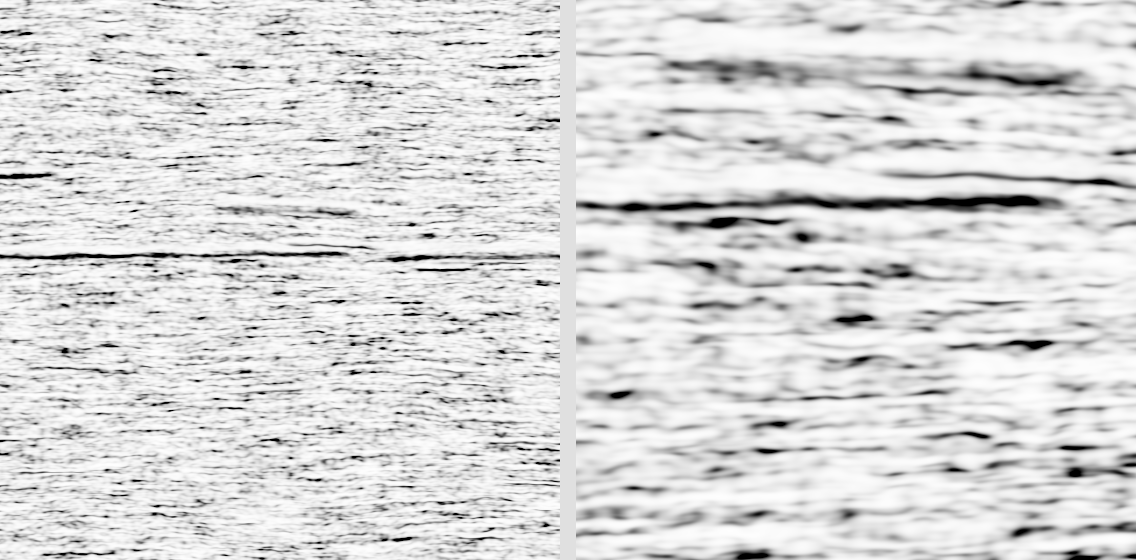
Left: the whole. Right: its middle third, enlarged.
Reproduce this texture map procedurally as a Shadertoy shader.

```glsl
// Pale fibrous bark: thin horizontal grain with dark pits and a few long cracks.
// Stretched gradient noise gives a roughly normal depth field, cracks are added
// to it, and an exponential curve turns depth into mostly white tones.

const float NOISE_GAIN = 4.65;   // brings gradient noise to unit deviation
const float MEDIAN_SHADE = 0.092;
const float SHADE_RATE = 0.92;
const int SMALL_CRACKS = 30;

vec2 hash2(vec2 p) {
    vec3 h = fract(p.xyx * vec3(0.1031, 0.1030, 0.0973));
    h += dot(h, h.yzx + 33.33);
    return fract((h.xx + h.yz) * h.zy);
}

// Dot product of a random unit gradient with the offset from its corner
float cornerSlope(vec2 cell, vec2 offset) {
    float angle = 6.2832 * hash2(cell).x;
    return dot(vec2(cos(angle), sin(angle)), offset);
}

float gradientNoise(vec2 p) {
    vec2 cell = floor(p), f = p - cell;
    vec2 w = f * f * f * (f * (f * 6.0 - 15.0) + 10.0);
    vec2 e = vec2(1.0, 0.0);
    float low = mix(cornerSlope(cell, f), cornerSlope(cell + e.xy, f - e.xy), w.x);
    float high = mix(cornerSlope(cell + e.yx, f - e.yx), cornerSlope(cell + e.xx, f - e.xx), w.x);
    return NOISE_GAIN * mix(low, high, w.y);
}

float layer(vec2 p, vec2 frequency, float seed) {
    return gradientNoise(p * frequency + seed * vec2(17.3, 29.7));
}

// Long straight fibres, shorter pits and fine continuous lines
float grain(vec2 p) {
    float patches = layer(p, vec2(5.0, 9.0), 1.0);
    float fibres = 0.40 * layer(p, vec2(6.0, 83.0), 2.0)
                 + 0.54 * layer(p, vec2(13.0, 121.0), 3.0)
                 + 0.48 * layer(p, vec2(37.0, 157.0), 4.0)
                 + 0.40 * layer(p, vec2(79.0, 203.0), 5.0)
                 + 0.28 * layer(p, vec2(8.0, 247.0), 9.0);
    return fibres * (1.0 + 0.05 * patches) + 0.05 * patches;
}

// Crack from a to b: x is the dark core, y the bright lip above it
vec2 crack(vec2 p, vec2 a, vec2 b, float thickness) {
    float span = b.x - a.x;
    float along = (p.x - a.x) / span;
    float taper = min(0.04, 0.35 * span);
    float ends = smoothstep(0.0, taper, p.x - a.x) * smoothstep(0.0, taper, b.x - p.x);
    float s = (p.y - mix(a.y, b.y, clamp(along, 0.0, 1.0))) / thickness;
    float lip = (s - 2.6) / 1.3;
    return ends * vec2(exp(-s * s), exp(-lip * lip));
}

// Adds a crack to the depth, calming the grain around it
float carve(float depth, vec2 c, float strength) {
    float calm = depth * (1.0 - 0.65 * max(c.x, c.y));
    return calm + strength * c.x - 1.3 * c.y;
}

float scatterCracks(float depth, vec2 p) {
    for (int i = 0; i < SMALL_CRACKS; i++) {
        vec2 place = hash2(vec2(float(i) + 3.0, 41.0));
        vec2 size = hash2(vec2(float(i) + 7.0, 83.0));
        vec2 local = fract(p - place + 0.5) - 0.5;
        float reach = mix(0.03, 0.11, size.x * size.x);
        float tilt = 0.05 * reach * (size.y - 0.4);
        vec2 c = crack(local, vec2(-reach, -tilt), vec2(reach, tilt), mix(0.0017, 0.0027, size.y));
        depth = carve(depth, c, 2.0);
    }
    return depth;
}

float mainCracks(float depth, vec2 p) {
    // Long split across the whole width, softer on the right
    depth = carve(depth, crack(p, vec2(-0.10, 0.541), vec2(0.64, 0.546), 0.0052), 2.7);
    depth = carve(depth, crack(p, vec2(0.66, 0.540), vec2(1.10, 0.542), 0.0070), 2.1);
    // Shallow groove above it and shorter side splits
    depth = carve(depth, crack(p, vec2(0.37, 0.629), vec2(0.66, 0.618), 0.0060), 2.0);
    depth = carve(depth, crack(p, vec2(-0.06, 0.680), vec2(0.12, 0.688), 0.0046), 2.9);
    depth = carve(depth, crack(p, vec2(0.49, 0.564), vec2(0.70, 0.556), 0.0028), 2.6);
    return carve(depth, crack(p, vec2(0.72, 0.516), vec2(0.86, 0.519), 0.0030), 2.8);
}

void mainImage(out vec4 fragColor, in vec2 fragCoord) {
    vec2 p = fragCoord / iResolution.xy;

    // Gentle sway of the fibres, plus small kinks
    float sway = 0.0040 * layer(p, vec2(2.5, 5.0), 6.0);
    float kink = 0.0006 * layer(p, vec2(11.0, 27.0), 7.0)
               + 0.0005 * layer(p, vec2(37.0, 61.0), 8.0);
    vec2 bent = p + vec2(0.0, sway + kink);

    float depth = scatterCracks(grain(bent), bent);
    depth = mainCracks(depth, p + vec2(0.0, kink));

    float shade = MEDIAN_SHADE * exp(SHADE_RATE * depth);
    fragColor = vec4(vec3(clamp(1.0 - shade, 0.0, 1.0)), 1.0);
}
```
